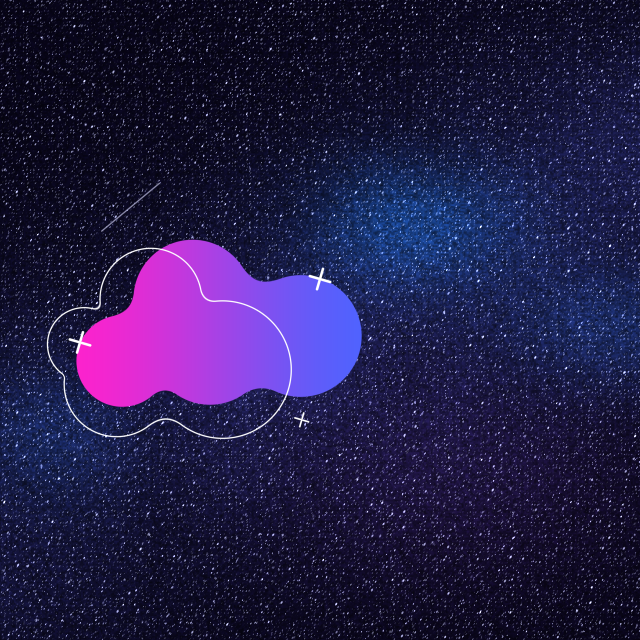
A Shadertoy shader for this background:

```glsl
// A magenta-to-blue blob cloud with a thin offset outline over a starry sky.
// Circles joined by rounded unions form both clouds; noise tints a diagonal
// nebula band, and hashed grid cells scatter three layers of stars.

float hash(vec2 p) {
    return fract(sin(dot(p, vec2(127.1, 311.7))) * 43758.5453);
}

float valueNoise(vec2 p) {
    vec2 i = floor(p), f = fract(p);
    f = f * f * (3.0 - 2.0 * f);
    return mix(mix(hash(i), hash(i + vec2(1, 0)), f.x),
               mix(hash(i + vec2(0, 1)), hash(i + vec2(1, 1)), f.x), f.y);
}

float fbm(vec2 p) {
    float sum = 0.0, amp = 0.5;
    for (int i = 0; i < 5; i++) {
        sum += amp * valueNoise(p);
        p = mat2(1.6, 1.2, -1.2, 1.6) * p + 7.3;
        amp *= 0.5;
    }
    return sum;
}

float circle(vec2 p, float x, float y, float r) {
    return length(p - vec2(x, y)) - r;
}

// Union of two distances with a concave fillet of radius r
float roundUnion(float a, float b, float r) {
    return max(r, min(a, b)) - length(max(vec2(r - a, r - b), 0.0));
}

float segment(vec2 p, vec2 a, vec2 b) {
    vec2 ab = b - a;
    return length(p - a - ab * clamp(dot(p - a, ab) / dot(ab, ab), 0.0, 1.0));
}

float tiltedPlus(vec2 p, float arm, float halfWidth) {
    p = abs(mat2(0.96, 0.28, -0.28, 0.96) * p);
    if (p.y > p.x) p = p.yx;
    return length(vec2(max(p.x - arm, 0.0), p.y)) - halfWidth;
}

float filledCloud(vec2 p) {
    float left = circle(p, 0.191, 0.436, 0.0716);
    float top = circle(p, 0.301, 0.533, 0.0924);
    float middle = circle(p, 0.328, 0.460, 0.0924);
    float right = circle(p, 0.470, 0.475, 0.0951);
    return min(min(roundUnion(left, top, 0.037), roundUnion(left, middle, 0.028)),
               min(roundUnion(top, right, 0.048), roundUnion(middle, right, 0.0325)));
}

float outlineCloud(vec2 p) {
    float left = circle(p, 0.1315, 0.462, 0.0573);
    float top = circle(p, 0.2357, 0.5326, 0.0794);
    float bottom = circle(p, 0.1823, 0.3997, 0.082);
    float right = circle(p, 0.3477, 0.4225, 0.1074);
    return min(min(roundUnion(left, top, 0.0133), roundUnion(top, right, 0.0225)),
               min(roundUnion(left, bottom, 0.005), roundUnion(bottom, right, 0.038)));
}

vec3 nebula(vec2 p) {
    float clouds = fbm(p * 5.0 + 3.0);
    float across = dot(p - vec2(0.5, 0.47), vec2(-0.42, 0.91));
    float band = exp(-across * across / 0.07) * (0.45 + 1.1 * clouds);
    vec3 sky = vec3(0.025, 0.016, 0.085) + vec3(0.055, 0.068, 0.155) * band;
    // Blue cores and a violet haze
    vec2 core = (p - vec2(0.65, 0.645)) / vec2(0.16, 0.10);
    sky += vec3(0.0, 0.14, 0.24) * exp(-dot(core, core)) * (0.3 + clouds);
    vec2 east = (p - vec2(0.95, 0.49)) / vec2(0.16, 0.09);
    sky += vec3(0.02, 0.08, 0.15) * exp(-dot(east, east));
    vec2 west = (p - vec2(0.08, 0.32)) / vec2(0.12, 0.10);
    sky += vec3(0.01, 0.06, 0.11) * exp(-dot(west, west));
    vec2 haze = (p - vec2(0.72, 0.25)) / vec2(0.30, 0.18);
    sky += vec3(0.06, 0.03, 0.09) * exp(-dot(haze, haze));
    // Fine grain
    return sky * (0.5 + 0.65 * valueNoise(p * 390.0) + 0.4 * valueNoise(p * 190.0));
}

float stars(vec2 p, float px) {
    float light = 0.0;
    for (int i = 0; i < 3; i++) {
        float layer = float(i);
        float cells = 58.0 * pow(1.75, layer);
        vec2 id = floor(p * cells) + 41.0 * layer;
        vec2 jitter = 0.2 + 0.6 * vec2(hash(id + 3.1), hash(id + 8.7));
        vec2 q = (fract(p * cells) - jitter) / cells;
        // Slightly stretched toward the upper right
        float d = length(vec2(dot(q, vec2(0.83, -0.55)), 0.6 * dot(q, vec2(0.55, 0.83))));
        float size = (0.0009 + 0.0009 * hash(id + 5.3)) / (1.0 + 0.35 * layer);
        float glow = pow(hash(id + 1.9), 2.5) / (1.0 + 0.4 * layer);
        light += glow * (1.0 - smoothstep(0.2 * size, size + 0.4 * px, d));
    }
    return light;
}

void mainImage(out vec4 fragColor, in vec2 fragCoord) {
    vec2 p = fragCoord / iResolution.xy;
    float px = 1.0 / iResolution.y;
    vec3 color = nebula(p) + vec3(0.84, 0.86, 1.0) * stars(p, px);

    // Shooting streak
    float streak = segment(p, vec2(0.159, 0.639), vec2(0.249, 0.7135)) - 0.0006;
    color = mix(color, vec3(0.8, 0.8, 0.95), 0.7 * (1.0 - smoothstep(-0.5 * px, px, streak)));

    // Gradient cloud
    vec3 fill = mix(vec3(1.0, 0.13, 0.80), vec3(0.30, 0.39, 1.0), smoothstep(0.0, 1.0, 0.08 + 0.84 * clamp((p.x - 0.12) / 0.445, 0.0, 1.0)));
    color = mix(color, fill, 1.0 - smoothstep(-0.7 * px, 0.7 * px, filledCloud(p)));

    // White outline and plus marks
    float white = abs(outlineCloud(p)) - 0.001;
    white = min(white, tiltedPlus(p - vec2(0.5, 0.564), 0.0165, 0.002));
    white = min(white, tiltedPlus(p - vec2(0.125, 0.465), 0.0165, 0.002));
    white = min(white, tiltedPlus(p - vec2(0.4715, 0.344), 0.011, 0.0013));
    color = mix(color, vec3(1.0), 1.0 - smoothstep(-0.7 * px, 0.7 * px, white));

    fragColor = vec4(color, 1.0);
}
```
